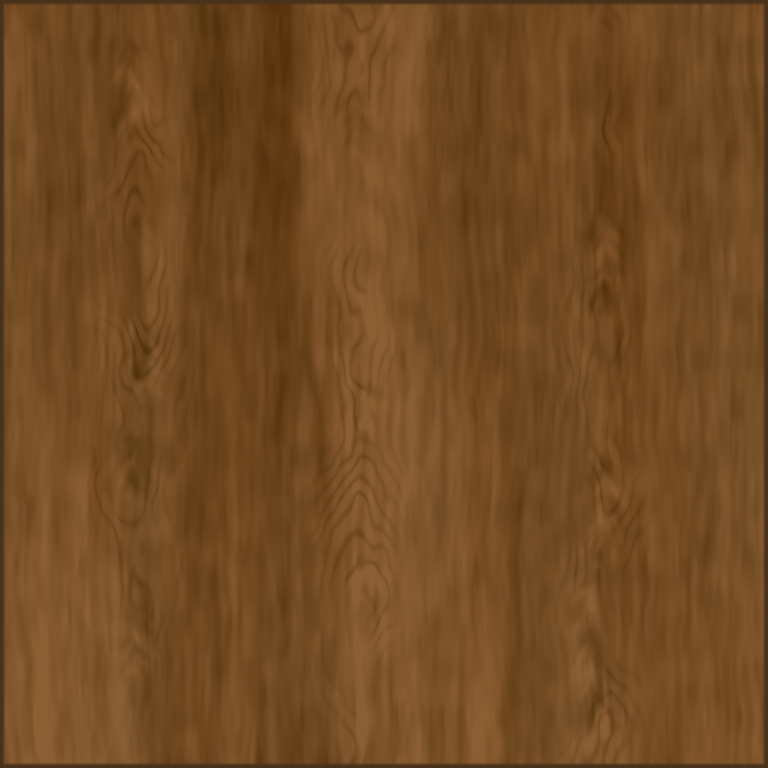
This texture is drawn by a WebGL 2 fragment shader. Its source:

```glsl
#version 300 es
precision highp float;
// Warm brown wood panel: vertical grain, broken arched figure and a thin dark rim.

uniform vec2 u_resolution;
out vec4 fragColor;

const vec3 WOOD_MID = vec3(0.450, 0.293, 0.135);    // average wood colour
const vec3 WOOD_STEP = vec3(0.038, 0.030, 0.026);   // change per unit of tone
const vec3 RED_SHIFT = vec3(0.007, -0.003, -0.006); // drift from olive to red
const vec3 RIM_COLOR = vec3(0.285, 0.195, 0.108);
const float RIM_WIDTH = 0.0052;
const float RIM_BLUR = 0.0028;

const float WAVE_PERIOD = 0.46;     // broad light and dark areas
const float WAVE_PEAK = 0.06;
const float WAVE_GAIN = 0.62;
const float HEIGHT_GAIN = 0.85;     // darkening towards the top
const float BAND_GAIN = 1.30;
const float STRIPE_GAIN = 0.85;
const float FIBRE_GAIN = 0.80;
const float THREAD_GAIN = 0.55;
const float MOTTLE_GAIN = 0.55;
const float PORE_GAIN = 0.70;

const int FIGURE_COUNT = 3;
const float FIGURE_START = 0.175;
const float FIGURE_SPACING = 0.302;
const float FIGURE_WIDTH = 0.034;
const float FIGURE_GAIN = 2.00;
const float FLECK_GAIN = 1.90;

const float SEAM_X = 0.408;
const float SEAM_WIDTH = 0.008;
const float SEAM_GAIN = 1.90;
const float SHADOW_GAIN = 0.75;
const float TAU = 6.2831853;

// Integer hash of a lattice cell, 0 to 1
float hash(ivec2 cell) {
    uvec2 q = uvec2(cell) * uvec2(1597334673u, 3812015801u);
    uint n = (q.x ^ q.y) * 1597334673u;
    n = (n ^ (n >> 15)) * 2246822519u;
    n ^= n >> 13;
    return float(n >> 8) / 16777216.0;
}

// Smooth value noise, -1 to 1
float noise(vec2 p) {
    ivec2 c = ivec2(floor(p));
    vec2 f = fract(p);
    f = f * f * (3.0 - 2.0 * f);
    float low = mix(hash(c), hash(c + ivec2(1, 0)), f.x);
    float high = mix(hash(c + ivec2(0, 1)), hash(c + ivec2(1, 1)), f.x);
    return 2.0 * mix(low, high, f.y) - 1.0;
}

float gaussian(float x) {
    return exp(-x * x);
}

// Broad areas, bands, stripes and fibres, all stretched along the grain
float straightGrain(vec2 p) {
    float tone = WAVE_GAIN * cos(TAU * (p.x - WAVE_PEAK) / WAVE_PERIOD);
    tone -= HEIGHT_GAIN * (p.y - 0.5);
    tone += BAND_GAIN * noise(p * vec2(19.0, 1.3) + 7.0);
    tone += STRIPE_GAIN * noise(p * vec2(53.0, 3.2) + 31.0);
    tone += FIBRE_GAIN * noise(p * vec2(118.0, 9.0) + 57.0);
    tone += THREAD_GAIN * noise(p * vec2(185.0, 30.0) + 71.0);
    tone += MOTTLE_GAIN * noise(p * vec2(46.0, 32.0) + 83.0);
    float pores = noise(p * vec2(130.0, 15.0) + 113.0);
    return tone - PORE_GAIN * smoothstep(0.35, 1.0, pores);
}

// Ragged arches and flecks along one vertical axis
float archedFigure(vec2 p, float axis, float seed) {
    float sway = 0.014 * noise(vec2(seed, p.y * 6.0)) + 0.005 * noise(vec2(seed + 3.0, p.y * 23.0));
    float u = (p.x - axis - sway) / FIGURE_WIDTH;
    float phase = 3.4 * noise(vec2(seed + 5.0, p.y * 4.5)) + 1.9 * sqrt(u * u + 0.05);
    phase += 0.95 * noise(p * vec2(30.0, 14.0) + seed) + 0.35 * noise(p * vec2(70.0, 35.0) + seed);
    float line = pow(0.5 + 0.5 * cos(TAU * phase), 3.0);
    float patches = smoothstep(-0.3, 0.6, noise(p * vec2(24.0, 11.0) + seed + 19.0));
    float figure = FIGURE_GAIN * patches * (0.28 - line) * gaussian(u * 0.7);

    // Short bright and dark marks, slanting away from the axis
    float fleck = noise(p * vec2(52.0, 40.0) + vec2(0.0, 1.6 * abs(u)) + seed);
    fleck += 0.6 * noise(p * vec2(95.0, 75.0) + vec2(0.0, 2.5 * abs(u)) + seed + 61.0);
    fleck *= smoothstep(-0.3, 0.6, noise(vec2(seed + 41.0, p.y * 13.0)));
    return figure + FLECK_GAIN * fleck * gaussian(u * 1.4);
}

// Dark wavering crease with a soft shadow on its left
float seam(vec2 p) {
    float d = p.x - SEAM_X - 0.010 * noise(vec2(3.0, p.y * 9.0));
    float extent = smoothstep(0.28, 0.45, p.y) * (1.0 - smoothstep(0.58, 0.78, p.y));
    float crease = gaussian(d / SEAM_WIDTH) * extent;
    return SEAM_GAIN * crease + SHADOW_GAIN * gaussian((d + 0.035) / 0.035);
}

void main() {
    vec2 p = gl_FragCoord.xy / u_resolution;

    // Slight sideways wander of the grain
    vec2 grain = p;
    grain.x += 0.006 * noise(p * vec2(7.0, 4.0)) + 0.003 * noise(p * vec2(25.0, 16.0));

    float tone = 0.28 + straightGrain(grain) - seam(p);
    for (int i = 0; i < FIGURE_COUNT; i++) {
        float axis = FIGURE_START + FIGURE_SPACING * float(i);
        tone += archedFigure(p, axis, 23.0 + 37.0 * float(i));
    }

    vec3 color = WOOD_MID + WOOD_STEP * clamp(tone, -3.2, 2.6);
    color += RED_SHIFT * noise(grain * vec2(16.0, 2.5) + 151.0);

    // Rim
    vec2 toEdge = min(p, 1.0 - p);
    float inside = smoothstep(RIM_WIDTH - RIM_BLUR, RIM_WIDTH + RIM_BLUR, min(toEdge.x, toEdge.y));
    fragColor = vec4(mix(RIM_COLOR, color, inside), 1.0);
}
```
